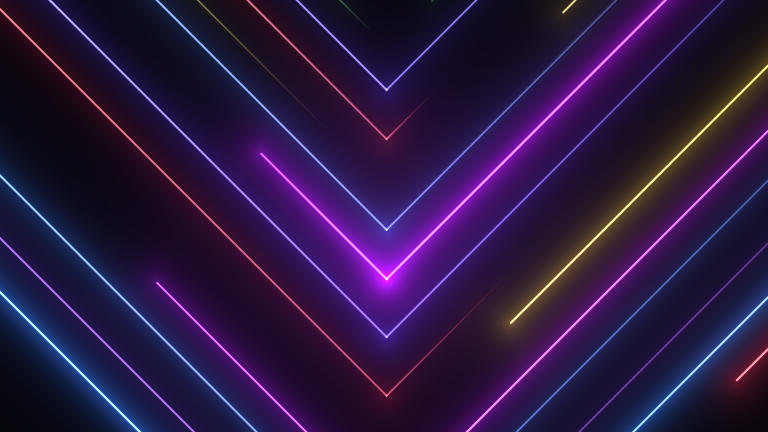
Give the GLSL for this background, as a WebGL 1 fragment shader.

```glsl
precision highp float;
// Neon chevrons: glowing diagonal beams forming nested V shapes on a dark violet backdrop.

uniform vec2 u_resolution;

const float LEFT = -1.0;
const float RIGHT = 1.0;
const float EDGE = 1.3; // span end beyond the canvas

const vec3 MAGENTA = vec3(0.68, 0.04, 0.88);
const vec3 PURPLE = vec3(0.50, 0.08, 0.78);
const vec3 INDIGO = vec3(0.27, 0.20, 0.92);
const vec3 AZURE = vec3(0.14, 0.42, 0.82);
const vec3 RED = vec3(0.80, 0.09, 0.13);
const vec3 YELLOW = vec3(0.70, 0.62, 0.06);
const vec3 GREEN = vec3(0.08, 0.55, 0.15);

vec2 p; // canvas heights, x measured from the chevron axis

// One 45 degree arm rising from (0, tip); span is its range of |x|,
// power its brightness at the inner and outer end of that range.
vec3 beam(float side, float tip, vec2 span, vec3 color, vec2 power, float glow) {
  vec2 q = vec2(side * p.x, p.y - tip);
  float s = clamp(0.5 * (q.x + q.y), span.x, span.y);
  float d = distance(q, vec2(s));
  float level = mix(power.x, power.y, (s - span.x) / (span.y - span.x));

  float pixel = 1.0 / u_resolution.y;
  float width = 0.0013 + 0.0011 * level;
  float core = 1.0 - smoothstep(width - 0.7 * pixel, width + 0.7 * pixel, d);
  float halo = 0.55 * exp(-d / 0.032) + 0.16 * exp(-d / 0.085);

  vec3 hot = mix(color, vec3(1.0), 0.6 * level);
  return level * (core * hot + glow * halo * color);
}

// Both arms of a V, running off the canvas.
vec3 chevron(float tip, vec3 color, vec2 leftPower, vec2 rightPower, float glow) {
  vec2 span = vec2(0.0, EDGE);
  return beam(LEFT, tip, span, color, leftPower, glow)
       + beam(RIGHT, tip, span, color, rightPower, glow);
}

void main() {
  p = (gl_FragCoord.xy - 0.5 * u_resolution) / u_resolution.y + vec2(-0.006, 0.5);

  // Backdrop: near black with a violet haze inside the V
  vec2 h = (p - vec2(0.02, 0.50)) / vec2(0.50, 0.38);
  vec3 color = vec3(0.018, 0.012, 0.035) + vec3(0.085, 0.030, 0.140) * exp(-dot(h, h));

  // Full chevrons, from the top down
  color += chevron(0.792, INDIGO, vec2(0.85), vec2(0.75), 0.30);
  color += chevron(0.468, AZURE, vec2(0.75, 1.1), vec2(0.70, 0.05), 0.42);
  color += chevron(0.220, INDIGO, vec2(0.75, 1.1), vec2(0.75, 0.30), 0.42);
  color += chevron(-0.301, AZURE, vec2(0.75, 1.0), vec2(0.65, 0.40), 0.62);
  color += chevron(-0.446, PURPLE, vec2(0.80), vec2(0.60, 0.40), 0.35);
  color += chevron(-0.571, AZURE, vec2(1.0), vec2(0.90), 0.95);

  // Bright magenta V with a short left arm
  color += beam(LEFT, 0.354, vec2(0.0, 0.290), MAGENTA, vec2(1.0, 0.75), 0.95);
  color += beam(RIGHT, 0.354, vec2(0.0, EDGE), MAGENTA, vec2(1.0, 0.85), 0.95);

  // Red Vs whose right arms fade out
  color += beam(LEFT, 0.678, vec2(0.0, EDGE), RED, vec2(0.65, 1.3), 0.30);
  color += beam(RIGHT, 0.678, vec2(0.0, 0.100), RED, vec2(0.65, 0.05), 0.30);
  color += beam(LEFT, 0.084, vec2(0.0, EDGE), RED, vec2(0.65, 1.0), 0.36);
  color += beam(RIGHT, 0.084, vec2(0.0, 0.285), RED, vec2(0.65, 0.0), 0.30);

  // Lower magenta pair
  color += beam(LEFT, -0.186, vec2(0.531 - EDGE, 0.531), MAGENTA, vec2(1.0, 0.8), 0.65);
  color += beam(RIGHT, -0.186, vec2(0.0, EDGE), MAGENTA, vec2(1.0, 0.8), 0.65);

  // Yellow beams
  color += beam(RIGHT, -0.035, vec2(0.288, EDGE), YELLOW, vec2(0.95, 0.85), 0.72);
  color += beam(LEFT, 0.5625, vec2(0.131, 0.50), YELLOW, vec2(0.0, 0.65), 0.15);
  color += beam(RIGHT, 0.5625, vec2(0.409, EDGE), YELLOW, vec2(0.85), 0.35);

  // Small accents at the rims
  color += beam(LEFT, 0.892, vec2(0.038, 0.20), GREEN, vec2(0.05, 1.1), 0.25);
  color += beam(RIGHT, 0.892, vec2(0.105, 0.20), GREEN, vec2(0.4), 0.25);
  color += beam(RIGHT, -0.691, vec2(0.811, EDGE), RED, vec2(0.95), 0.70);

  gl_FragColor = vec4(min(color, 1.0), 1.0);
}
```
